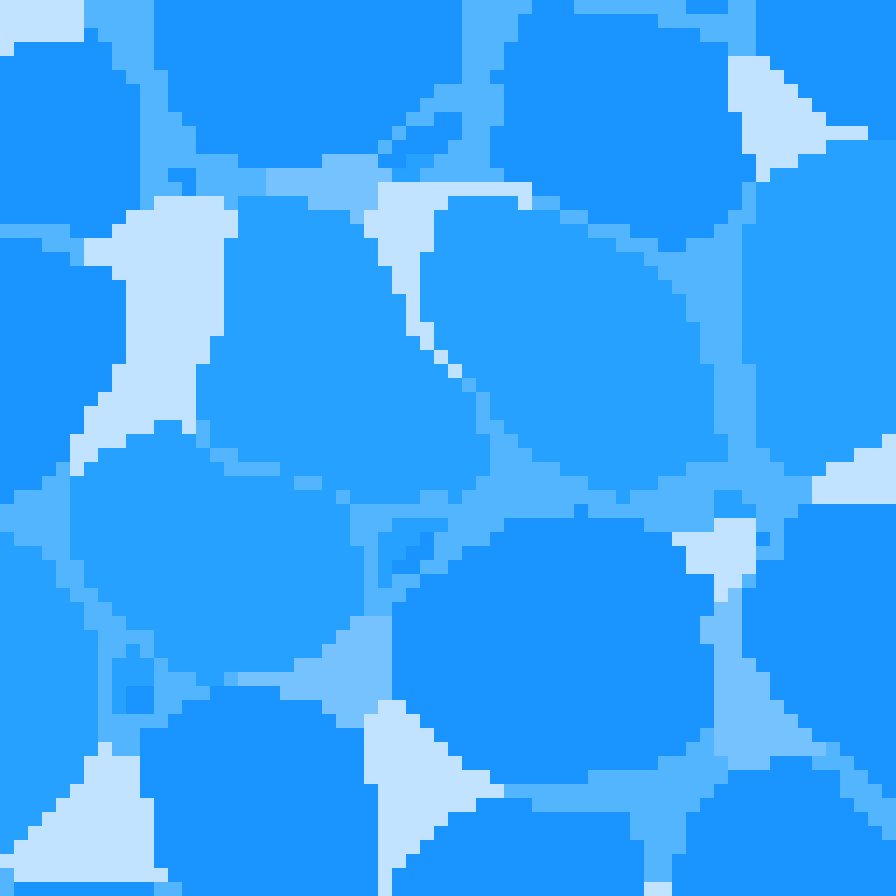
This texture is drawn by a WebGL 1 fragment shader. Its source:

```glsl
precision highp float;
// Blocky stylised water: large rounded cells in two blues, parted by thin foam lines.
// A warped Voronoi field is sampled once per block; foam thickens where three cells
// meet, and each meeting point gets its own tint, size and sometimes a hollow middle.

uniform vec2 u_resolution;

const float BLOCKS = 64.0;      // blocks across the canvas
const float CELLS = 3.2;        // water cells across the canvas
const vec2 OFFSET = vec2(7.35, 4.6);

const vec3 DEEP = vec3(0.10, 0.58, 1.00);
const vec3 SHALLOW = vec3(0.15, 0.63, 1.00);
const vec3 FOAM_FAINT = vec3(0.33, 0.71, 1.00);
const vec3 FOAM_MID = vec3(0.46, 0.76, 1.00);
const vec3 FOAM_BRIGHT = vec3(0.76, 0.89, 1.00);

struct Cells {
  vec3 dist;      // distances to the three nearest seeds
  vec2 seed;      // position of the nearest seed
  vec2 junction;  // sum of the three ids, shared by all sides of a meeting point
};

vec2 hash22(vec2 p) {
  vec3 q = fract(p.xyx * vec3(0.1031, 0.1030, 0.0973));
  q += dot(q, q.yzx + 33.33);
  return fract((q.xx + q.yz) * q.zy);
}

vec2 noise2(vec2 p) {
  vec2 i = floor(p);
  vec2 f = fract(p);
  f = f * f * (3.0 - 2.0 * f);
  vec2 low = mix(hash22(i), hash22(i + vec2(1.0, 0.0)), f.x);
  vec2 high = mix(hash22(i + vec2(0.0, 1.0)), hash22(i + vec2(1.0)), f.x);
  return mix(low, high, f.y);
}

// Keeps the three nearest seeds in order of distance.
Cells nearestCells(vec2 p) {
  vec3 dist = vec3(9.0);
  vec2 id1 = vec2(0.0), id2 = vec2(0.0), id3 = vec2(0.0), seed1 = vec2(0.0);
  for (int y = -2; y <= 2; y++) {
    for (int x = -2; x <= 2; x++) {
      vec2 id = floor(p) + vec2(float(x), float(y));
      vec2 seed = id + mix(vec2(0.1), vec2(0.9), hash22(id));
      float d = distance(p, seed);
      if (d < dist.x) {
        dist = vec3(d, dist.xy);
        id3 = id2; id2 = id1; id1 = id;
        seed1 = seed;
      } else if (d < dist.y) {
        dist = vec3(dist.x, d, dist.y);
        id3 = id2; id2 = id;
      } else if (d < dist.z) {
        dist.z = d;
        id3 = id;
      }
    }
  }
  return Cells(dist, seed1, id1 + id2 + id3);
}

// Diagonal bands of whole cells share one blue.
vec3 waterColour(vec2 seed) {
  vec2 p = (seed - OFFSET) / CELLS;
  return fract(p.y - 0.35 * p.x - 0.04) < 0.5 ? SHALLOW : DEEP;
}

vec3 foamColour(float pick, float reach) {
  if (pick < 0.22 && reach < 0.55) return FOAM_BRIGHT;
  if (pick > 0.80 && reach < 0.48) return FOAM_MID;
  return FOAM_FAINT;
}

// Extra foam width at a meeting point.
float junctionSize(float pick) {
  if (pick < 0.22) return 0.17;
  if (pick < 0.45) return 0.15;
  return pick > 0.80 ? 0.13 : 0.06;
}

vec3 waterSurface(vec2 uv) {
  vec2 p = uv * CELLS + OFFSET;
  p += 0.18 * (noise2(p * 2.7) - 0.5);
  Cells cells = nearestCells(p);

  float edge = cells.dist.y - cells.dist.x;
  float reach = cells.dist.z - cells.dist.x;
  float rounded = edge * reach / max(edge + reach, 0.0001);

  // An even spread of values over the meeting points
  float pick = fract(dot(cells.junction, vec2(0.2516, 0.1899)));
  float width = 0.046 + junctionSize(pick) * smoothstep(0.5, 0.0, reach);
  width += 0.024 * (noise2(p * 5.0).x - 0.5);

  bool hollow = pick > 0.22 && pick < 0.45 && reach < 0.16;
  bool foam = rounded < width && !hollow;
  return foam ? foamColour(pick, reach) : waterColour(cells.seed);
}

void main() {
  vec2 uv = gl_FragCoord.xy / min(u_resolution.x, u_resolution.y);
  vec2 blockCentre = (floor(uv * BLOCKS) + 0.5) / BLOCKS;
  gl_FragColor = vec4(waterSurface(blockCentre), 1.0);
}
```
